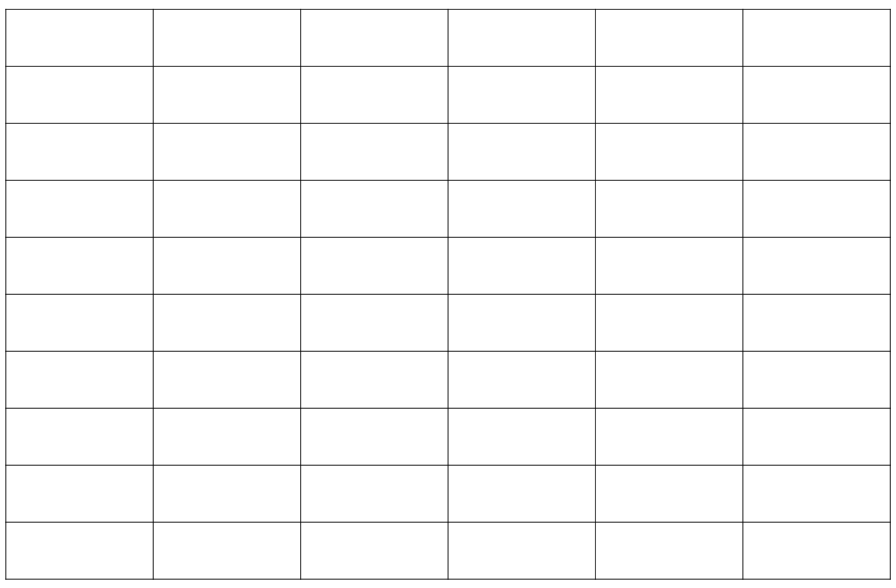
This pattern is drawn by a WebGL 2 fragment shader. Its source:

```glsl
#version 300 es
precision highp float;
// Draws a blank ruled table of six columns and ten rows in thin black lines on white.

uniform vec2 u_resolution;
out vec4 fragColor;

const vec3 PAPER = vec3(1.0);
const vec3 INK = vec3(0.0);

// Lengths are in canvas heights
const vec2 CELL_COUNT = vec2(6.0, 10.0);
const vec2 CELL_SIZE = vec2(0.2507, 0.0969);
const vec2 TABLE_CENTER = vec2(0.762, 0.4995);
const float LINE_WIDTH = 0.00143;
const float FILTER_PIXELS = 1.25;

// Distance on each axis to the nearest of the evenly spaced rules
vec2 ruleDistance(vec2 p, vec2 pitch, vec2 count) {
  vec2 nearest = clamp(floor(p / pitch + 0.5), vec2(0.0), count);
  return abs(p - nearest * pitch);
}

// Share of a filter window covered by a line of the given width
vec2 lineCoverage(vec2 dist, float width, float window) {
  vec2 overlap = min(vec2(min(width, window)), 0.5 * (width + window) - dist);
  return clamp(overlap / window, 0.0, 1.0);
}

// Soft mask on each axis for the extent of the table
vec2 extentMask(vec2 p, vec2 size, float width, float window) {
  vec2 outside = abs(p - 0.5 * size) - 0.5 * (size + width);
  return clamp(0.5 - outside / window, 0.0, 1.0);
}

void main() {
  vec2 tableSize = CELL_SIZE * CELL_COUNT;
  vec2 p = gl_FragCoord.xy / u_resolution.y - TABLE_CENTER + 0.5 * tableSize;
  float window = FILTER_PIXELS / u_resolution.y;

  // Vertical rules stop at the top and bottom, horizontal ones at the sides
  vec2 rules = lineCoverage(ruleDistance(p, CELL_SIZE, CELL_COUNT), LINE_WIDTH, window);
  rules *= extentMask(p, tableSize, LINE_WIDTH, window).yx;

  // Combine both directions without darkening the crossings twice
  float ink = 1.0 - (1.0 - rules.x) * (1.0 - rules.y);
  fragColor = vec4(mix(PAPER, INK, ink), 1.0);
}
```
